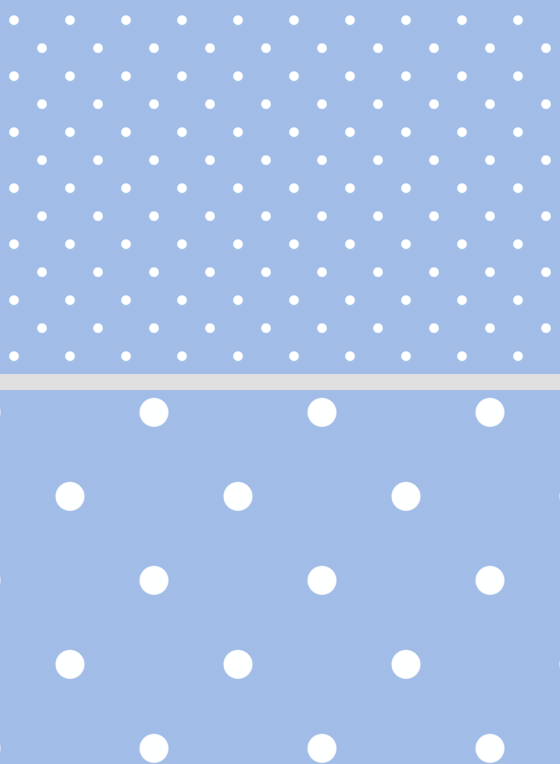
Top: the whole. Bottom: its middle third, enlarged.
Write a Shadertoy shader that draws this pattern.

```glsl
const vec3 SKY_BLUE = vec3(0.635, 0.738, 0.910);
const vec3 DOT_WHITE = vec3(0.995, 1.0, 1.0);
const float COLUMNS = 10.0;                   // repeats across the canvas width
const float DOT_RADIUS = 0.086;               // in units of one repeat
const vec2 LATTICE_ORIGIN = vec2(0.25, -0.02);

// Distance to the nearest point of a unit square lattice
float latticeDistance(vec2 p) {
    return length(p - round(p));
}

// Signed distance to dots on a lattice with a second one at the cell centres
float staggeredDots(vec2 p, float radius) {
    return min(latticeDistance(p), latticeDistance(p - 0.5)) - radius;
}

// Antialiased coverage of a signed distance
float coverage(float dist, float softness) {
    return 1.0 - smoothstep(-softness, softness, dist);
}

void mainImage(out vec4 fragColor, in vec2 fragCoord) {
    // Cell units: x from the left edge, y from the vertical centre
    float cellsPerPixel = COLUMNS / iResolution.x;
    vec2 cell = (fragCoord - vec2(0.0, 0.5 * iResolution.y)) * cellsPerPixel;

    float dist = staggeredDots(cell - LATTICE_ORIGIN, DOT_RADIUS);
    float dotMask = coverage(dist, 0.85 * cellsPerPixel);

    fragColor = vec4(mix(SKY_BLUE, DOT_WHITE, dotMask), 1.0);
}
```
